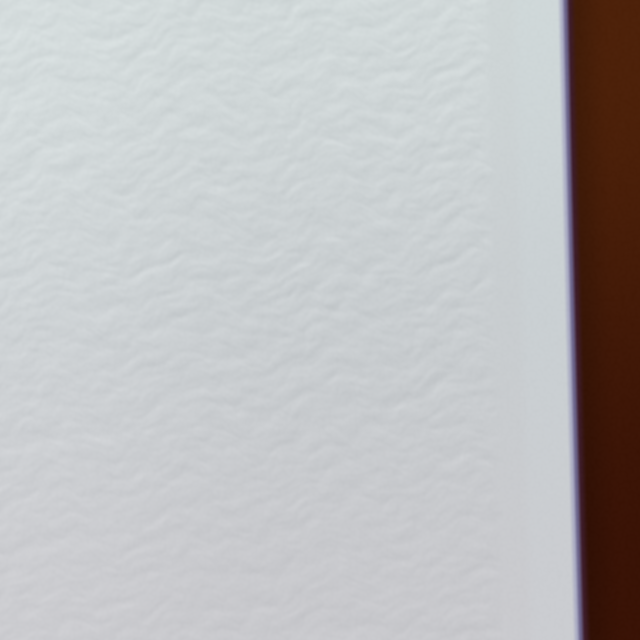
Write a Shadertoy shader that draws this texture.

```glsl
// Embossed pale paper with a smooth right margin, against a dark brown surface.

const vec3 PAPER_TOP = vec3(0.820, 0.850, 0.852);
const vec3 PAPER_MID = vec3(0.793, 0.812, 0.822);
const vec3 PAPER_LOW = vec3(0.785, 0.787, 0.802);
const vec3 BROWN_TOP = vec3(0.290, 0.125, 0.035);
const vec3 BROWN_LOW = vec3(0.215, 0.070, 0.020);
const vec3 FRINGE_PALE = vec3(0.660, 0.665, 0.760);
const vec3 FRINGE_BLUE = vec3(0.420, 0.390, 0.540);
const vec3 FRINGE_DARK = vec3(0.240, 0.110, 0.160);

const float EDGE_BASE = 0.9070;      // paper edge at the bottom
const float EDGE_LEAN = 0.0275;      // leftward lean toward the top
const float EDGE_BOW = 0.0035;
const float MARGIN_WIDTH = 0.122;    // smooth strip beside the edge
const float STEP_WIDTH = 0.078;      // faint fold inside the strip
const vec2 BUMP_FREQ = vec2(22.0, 38.0);
const float BUMP_TILT = 0.22;
const vec2 LIGHT_SHIFT = vec2(-0.003, 0.007);
const float RELIEF = 0.085;
const float GRAIN = 0.009;

vec2 hash2(vec2 p) {
    vec3 q = fract(p.xyx * vec3(0.1031, 0.1030, 0.0973));
    q += dot(q, q.yzx + 33.33);
    return fract((q.xx + q.yz) * q.zy);
}

// Smooth cellular noise: rounded mounds around scattered centres.
float mounds(vec2 p) {
    vec2 cell = floor(p), f = p - cell;
    float sum = 0.0;
    for (int j = -1; j <= 1; j++) {
        for (int i = -1; i <= 1; i++) {
            vec2 o = vec2(i, j);
            vec2 h = hash2(cell + o + 60.0);
            vec2 d = o + h - f;
            sum += (0.5 + h.x) * exp(-5.0 * dot(d, d));
        }
    }
    return sum / (0.5 + sum);
}

// Paper relief: warped mounds at three scales.
float paperHeight(vec2 uv) {
    vec2 p = uv + 0.008 * sin(uv.yx * vec2(37.0, 29.0) + vec2(1.0, 2.4))
                + 0.003 * sin(uv.yx * vec2(91.0, 83.0) + uv * 41.0);
    float c = cos(BUMP_TILT), s = sin(BUMP_TILT);
    p = mat2(c, -s, s, c) * p * BUMP_FREQ;
    return 0.55 * mounds(p) + 0.32 * mounds(p * 1.9 + 17.3)
         + 0.13 * mounds(p * 3.7 + 5.1);
}

float grain(vec2 uv) {
    return mounds(uv * 190.0) + 0.5 * mounds(uv * vec2(110.0, 75.0) + 31.0) - 0.75;
}

vec3 paperColor(vec2 uv, float inset) {
    vec3 col = mix(PAPER_LOW, PAPER_MID, smoothstep(0.0, 0.6, uv.y));
    col = mix(col, PAPER_TOP, smoothstep(0.45, 1.05, uv.y + 0.12 * (0.5 - uv.x)));

    // Slow tonal drift: brighter left side, slightly dim centre
    col += 0.014 * (1.0 - smoothstep(0.0, 0.4, uv.x));
    col -= 0.008 * exp(-12.0 * dot(uv - vec2(0.62, 0.42), uv - vec2(0.62, 0.42)));

    // Embossing fades into the smooth margin
    float ragged = 0.006 * sin(uv.y * 71.0) + 0.004 * sin(uv.y * 163.0 + 1.0);
    float rough = smoothstep(-0.008, 0.016, inset - MARGIN_WIDTH + ragged);
    float slope = paperHeight(uv) - paperHeight(uv + LIGHT_SHIFT);
    float strength = RELIEF * mix(0.65, 1.0, smoothstep(0.05, 0.65, uv.y));
    col += rough * strength * slope * vec3(1.0, 0.97, 0.94);

    // Margin strip and fold
    float strip = 1.0 - smoothstep(MARGIN_WIDTH - 0.006, MARGIN_WIDTH + 0.006, inset);
    float fold = 1.0 - smoothstep(STEP_WIDTH - 0.012, STEP_WIDTH + 0.012, inset);
    col += strip * mix(0.007, -0.010, uv.y);
    col += fold * vec3(0.004, 0.009, 0.010);
    return col;
}

vec3 brownColor(vec2 uv, float inset) {
    vec3 col = mix(BROWN_LOW, BROWN_TOP, smoothstep(0.1, 0.95, uv.y));
    float shade = smoothstep(0.0, 0.07, -inset);
    return col * mix(0.86, 1.04, shade);
}

void mainImage(out vec4 fragColor, in vec2 fragCoord) {
    vec2 uv = fragCoord / iResolution.xy;
    float edge = EDGE_BASE - EDGE_LEAN * uv.y + EDGE_BOW * uv.y * uv.y;
    float inset = edge - uv.x;    // positive on the paper

    // Soft edge with a violet fringe
    vec3 col = paperColor(uv, inset);
    col = mix(col, FRINGE_PALE, smoothstep(0.013, 0.004, inset));
    col = mix(col, FRINGE_BLUE, smoothstep(0.006, -0.001, inset));
    col = mix(col, FRINGE_DARK, smoothstep(0.000, -0.008, inset));
    col = mix(col, brownColor(uv, inset), smoothstep(-0.006, -0.018, inset));

    col += GRAIN * grain(uv);
    fragColor = vec4(clamp(col, 0.0, 1.0), 1.0);
}
```
